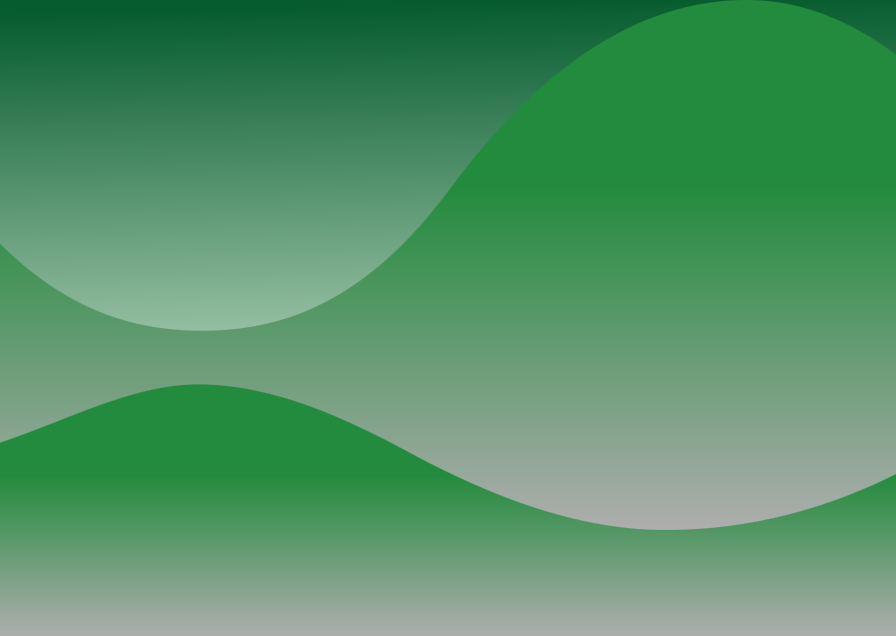
A Shadertoy shader for this background:

```glsl
// Draws two smooth green hills fading to grey below a dark-to-pale green sky.

const vec3 DARK_GREEN = vec3(0.024, 0.361, 0.184);
const vec3 PALE_GREEN = vec3(0.580, 0.745, 0.630);
const vec3 LEAF_GREEN = vec3(0.137, 0.545, 0.239);
const vec3 SOFT_GREY = vec3(0.682, 0.682, 0.682);

// A knot holds x, height and slope, in canvas units.
float hermite(vec3 a, vec3 b, float x) {
    float span = b.x - a.x;
    float t = clamp((x - a.x) / span, 0.0, 1.0);
    float s = 1.0 - t;
    return s * s * ((1.0 + 2.0 * t) * a.y + t * span * a.z)
         + t * t * ((1.0 + 2.0 * s) * b.y - s * span * b.z);
}

// Smooth curve through five knots
float ridge(vec3 knots[5], float x) {
    float height = knots[0].y;
    for (int i = 0; i < 4; i++) {
        if (x >= knots[i].x) height = hermite(knots[i], knots[i + 1], x);
    }
    return height;
}

// Vertical fade between two heights
vec3 fade(vec3 topColor, vec3 lowColor, float top, float low, float y) {
    return mix(topColor, lowColor, clamp((top - y) / (top - low), 0.0, 1.0));
}

// Soft coverage of the area below a curve
float below(float height, float y) {
    float d = height - y;
    return clamp(0.5 + d / max(fwidth(d), 1e-5), 0.0, 1.0);
}

void mainImage(out vec4 fragColor, in vec2 fragCoord) {
    vec2 uv = fragCoord / iResolution.xy;

    vec3 upperKnots[5] = vec3[5](
        vec3(0.0, 0.617, -1.407), vec3(0.2253, 0.480, 0.0),
        vec3(0.5013, 0.7015, 1.90), vec3(0.8333, 1.0, 0.0),
        vec3(1.0, 0.914, -1.055));
    vec3 lowerKnots[5] = vec3[5](
        vec3(0.0, 0.304, 0.464), vec3(0.2214, 0.3956, 0.0),
        vec3(0.4557, 0.2894, -0.76), vec3(0.7422, 0.1667, 0.0),
        vec3(1.0, 0.2546, 0.703));

    // Sky, with a slightly tilted fade
    vec3 color = fade(DARK_GREEN, PALE_GREEN, 0.985, 0.480, uv.y - 0.03 * (uv.x - 0.2));

    // Upper hill, then lower hill
    vec3 upperHill = fade(LEAF_GREEN, SOFT_GREY, 0.707, 0.1667, uv.y);
    vec3 lowerHill = fade(LEAF_GREEN, SOFT_GREY, 0.253, 0.0, uv.y);
    color = mix(color, upperHill, below(ridge(upperKnots, uv.x), uv.y));
    color = mix(color, lowerHill, below(ridge(lowerKnots, uv.x), uv.y));

    fragColor = vec4(color, 1.0);
}
```
